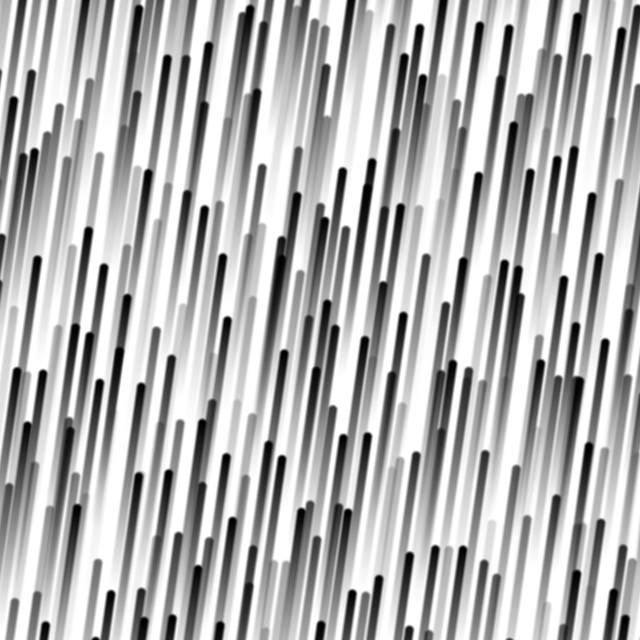
Give the GLSL for this pattern, as a Shadertoy shader.

```glsl
// Slanted dark streaks with round heads, fading downwards on white.

// Three random values per cell
vec3 hash32(vec2 cell) {
    vec3 p = fract(cell.xyx * vec3(0.1031, 0.1030, 0.0973) + 0.37);
    p += dot(p, p.yxz + 33.33);
    return fract((p.xxy + p.yzz) * p.zyx);
}

// Ink of one streak; p is relative to the head, y runs along the streak
float streakInk(vec2 p, float darkness, float tailLength) {
    float dist = length(vec2(p.x, max(p.y, 0.0))) - 0.0066;
    float edge = max(0.0032, 0.8 / iResolution.y);
    float body = 1.0 - smoothstep(-edge, edge, dist);
    float fade = pow(clamp(1.0 + p.y / tailLength, 0.0, 1.0), 1.2);
    return darkness * body * fade;
}

void mainImage(out vec4 fragColor, in vec2 fragCoord) {
    vec2 uv = fragCoord / iResolution.y;

    // Axes across and along the slant
    float tilt = 0.14;
    vec2 along = vec2(sin(tilt), cos(tilt));
    vec2 across = vec2(along.y, -along.x);
    vec2 p = vec2(dot(uv, across), dot(uv, along));

    vec2 cellSize = vec2(0.03, 0.14);
    float light = 1.0;

    // Neighbouring columns, each shifted by its own amount
    for (int i = -1; i <= 1; i++) {
        float column = floor(p.x / cellSize.x) + float(i);
        float shift = hash32(vec2(column, 71.0)).x;
        float row = floor(p.y / cellSize.y - shift);

        // Heads above this point whose tails may reach it
        for (int j = -1; j <= 3; j++) {
            vec2 cell = vec2(column, row + float(j));
            vec3 rnd = hash32(cell + 40.0);
            vec2 jitter = vec2(rnd.x, 0.05 + 0.9 * rnd.y);
            vec2 head = (cell + jitter + vec2(0.0, shift)) * cellSize;
            float darkness = min(1.0, 0.12 + 1.25 * rnd.z);
            float tailLength = mix(0.27, 0.35, fract(rnd.x * 17.0));
            light *= 1.0 - streakInk(p - head, darkness, tailLength);
        }
    }

    fragColor = vec4(vec3(light), 1.0);
}
```
